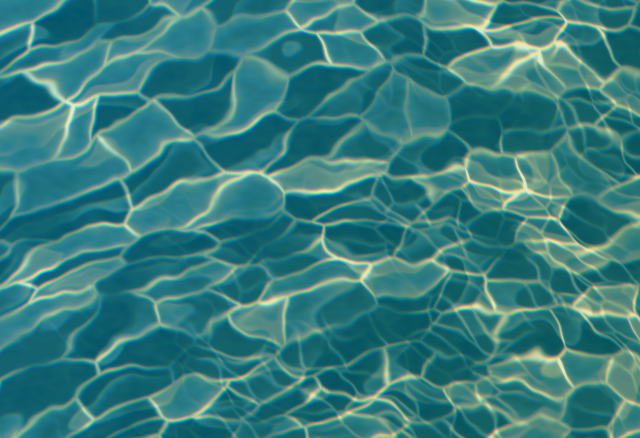
Give the GLSL for this texture, as a WebGL 2 fragment shader.

```glsl
#version 300 es
precision highp float;
// Sunlit rippled water: a network of caustic lines over teal depths.

uniform vec2 u_resolution;
out vec4 outColor;

// Colour ramp from shade to focused light
const vec3 DEEP   = vec3(0.01, 0.325, 0.395);
const vec3 TEAL   = vec3(0.075, 0.39, 0.425);
const vec3 LIT    = vec3(0.17, 0.50, 0.54);
const vec3 MILKY  = vec3(0.33, 0.55, 0.53);
const vec3 BRIGHT = vec3(0.47, 0.66, 0.57);
const vec3 GLARE  = vec3(0.86, 0.93, 0.80);

// Lengths are in canvas heights, frequencies in cells per height
const vec2  RIPPLE_FREQ = vec2(6.0, 13.5);
const vec2  DETAIL_FREQ = vec2(9.0, 17.0);
const vec2  FOLD_FREQ   = vec2(5.5, 13.0);
const float JITTER      = 0.95;
const float LINE_WIDTH  = 0.0056;
const float HALO_WIDTH  = 0.016;
const float EDGE_SOFT   = 0.003;
const vec2  DISPERSION  = vec2(-0.0018, 0.0034);

vec2 hash2(vec2 p) {
  vec3 h = fract(p.xyx * vec3(0.1031, 0.1030, 0.0973));
  h += dot(h, h.yzx + 33.33);
  return fract((h.xx + h.yz) * h.zy);
}

float gradientDot(vec2 cell, vec2 offset) {
  float angle = 6.2832 * hash2(cell).x;
  return dot(vec2(cos(angle), sin(angle)), offset);
}

float gradientNoise(vec2 p) {
  vec2 i = floor(p), f = p - i;
  vec2 w = f * f * f * (f * (f * 6.0 - 15.0) + 10.0);
  vec2 e = vec2(0.0, 1.0);
  float low  = mix(gradientDot(i, f), gradientDot(i + e.yx, f - e.yx), w.x);
  float high = mix(gradientDot(i + e.xy, f - e.xy), gradientDot(i + 1.0, f - 1.0), w.x);
  return mix(low, high, w.y);
}

vec2 noise2(vec2 p) {
  return vec2(gradientNoise(p + 17.3), gradientNoise(p + 61.7));
}

float cellTone(vec2 cell) {
  return smoothstep(0.4, 0.9, hash2(cell + 91.0).x);
}

// Stretched cells: x = distance to the nearest border, y = tone of the cell
vec2 rippleCells(vec2 p, vec2 freq) {
  vec2 q = p * freq, base = floor(q), f = q - base;
  vec2 nearCell = vec2(0.0), nearPoint = vec2(0.0);
  float best = 9.0;
  for (int y = -1; y <= 1; y++)
  for (int x = -1; x <= 1; x++) {
    vec2 cell = vec2(x, y);
    vec2 r = cell + 0.5 + JITTER * (hash2(base + cell) - 0.5) - f;
    if (dot(r, r) < best) { best = dot(r, r); nearCell = cell; nearPoint = r; }
  }
  float border = 1.0, weights = 1.0, tone = cellTone(base + nearCell);
  for (int y = -2; y <= 2; y++)
  for (int x = -2; x <= 2; x++) {
    vec2 cell = nearCell + vec2(x, y);
    vec2 r = cell + 0.5 + JITTER * (hash2(base + cell) - 0.5) - f;
    vec2 across = r - nearPoint;
    if (dot(across, across) < 1e-5) continue;
    vec2 n = normalize(across);
    float d = dot(0.5 * (r + nearPoint), n) / length(n * freq);
    float weight = exp(-d / EDGE_SOFT);
    border = min(border, d);
    tone += weight * cellTone(base + cell);
    weights += weight;
  }
  return vec2(border, tone / weights);
}

float lineGlow(float d) {
  return exp(-d * d / (LINE_WIDTH * LINE_WIDTH));
}

// Amount of light that reaches a point
float causticLight(vec2 p) {
  vec2 w = p + 0.060 * noise2(p * 3.2) + 0.032 * noise2(p * 8.5) + 0.011 * noise2(p * 21.0);
  // Long crests climb on the left, then level out and shorten to the right
  vec2 crest = vec2(0.72 * w.x + 0.25 * w.x * w.x + 0.2 * w.y,
                    w.y - 0.52 * w.x + 0.22 * w.x * w.x);
  vec2 crossing = vec2(w.x - 0.3 * w.y, w.y + 0.5 * w.x) + 0.012 * noise2(p * 15.0) + 7.0;
  float choppy = smoothstep(-0.4, 0.9, p.x - p.y);

  vec2 ripple = rippleCells(crest + 3.0, RIPPLE_FREQ);
  vec2 detail = rippleCells(crossing, DETAIL_FREQ);
  float strength = clamp(0.66 + 1.1 * gradientNoise(p * 6.0 + 40.0), 0.15, 1.2);
  float patchy = clamp(0.45 + 1.5 * gradientNoise(p * 5.0 + 80.0), 0.0, 1.0);

  // Folded sheets: sharp on one side, fading on the other
  float sheet = gradientNoise(crest * FOLD_FREQ + 25.0) - 0.10;
  float fold = smoothstep(-0.05, 0.03, sheet) * exp(-4.0 * max(sheet, 0.0));

  float light = 0.09 + 0.10 * gradientNoise(p * 12.0) + 0.07 * gradientNoise(p * vec2(34.0, 60.0));
  light += ripple.y * (0.30 + 0.32 * exp(-ripple.x / HALO_WIDTH));
  light += 0.88 * strength * lineGlow(ripple.x) + 0.42 * fold * strength;
  light += choppy * patchy * (0.20 * detail.y + 0.55 * lineGlow(detail.x));
  return light;
}

vec3 waterColor(float light) {
  vec3 c = mix(DEEP, TEAL, clamp(light / 0.18, 0.0, 1.0));
  c = mix(c, LIT, clamp((light - 0.22) / 0.24, 0.0, 1.0));
  c = mix(c, MILKY, clamp((light - 0.46) / 0.16, 0.0, 1.0));
  c = mix(c, BRIGHT, clamp((light - 0.66) / 0.27, 0.0, 1.0));
  return mix(c, GLARE, clamp((light - 0.95) / 0.6, 0.0, 1.0));
}

void main() {
  vec2 p = gl_FragCoord.xy / u_resolution.y;
  // Colours refract apart, giving warm and blue fringes
  vec3 color = vec3(waterColor(causticLight(p - DISPERSION)).r,
                    waterColor(causticLight(p)).g,
                    waterColor(causticLight(p + DISPERSION)).b);
  // Greener and dimmer water toward the lower right
  float side = smoothstep(-0.4, 1.4, p.x - 0.6 * p.y);
  color *= mix(vec3(0.98, 1.01, 1.05), vec3(1.04, 0.97, 0.90), side);
  outColor = vec4(color, 1.0);
}
```
